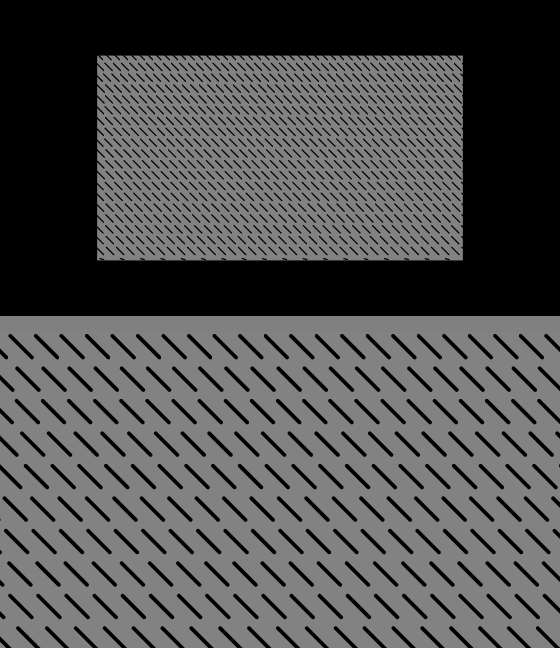
Top: the whole. Bottom: its middle third, enlarged.
Give the GLSL for this pattern, as a Shadertoy shader.

```glsl
// A grey panel on black, hatched with rows of short falling diagonal dashes.
// Rows repeat by floor and fract; each holds a whole number of dashes that
// thins out toward the bottom. The black margin lets the canvas tile.

const vec3 PANEL_GREY = vec3(0.51);
const vec2 PANEL_HALF = vec2(0.5787, 0.3241);  // in canvas heights
const float ROW_PITCH = 0.03426;
const float ROW_SHIFT = 0.453;                 // first row is cut by the top edge
const float LAST_ROW = 19.0;
const float TOP_COUNT = 44.0;
const float BOTTOM_COUNT = 35.0;
const float SLIVER_COUNT = 18.0;
const float DASH_REACH = 0.0114;
const float HALF_STROKE = 0.0020;

float hash(float n) {
    return fract(sin(n * 12.99 + 4.1) * 4375.85);
}

// Signed distance to a box centred on the origin
float boxDistance(vec2 p, vec2 halfSize) {
    vec2 q = abs(p) - halfSize;
    return length(max(q, 0.0)) + min(max(q.x, q.y), 0.0);
}

// Distance to a segment running from -tip to tip
float segmentDistance(vec2 p, vec2 tip) {
    float t = clamp(dot(p, tip) / dot(tip, tip), -1.0, 1.0);
    return length(p - tip * t);
}

float coverage(float dist, float pixel) {
    return clamp(0.5 - dist / pixel, 0.0, 1.0);
}

// Whole number of dashes in a row
float dashCount(float row) {
    float t = pow(row / LAST_ROW, 1.4);
    return floor(mix(TOP_COUNT, BOTTOM_COUNT, t) + 0.5);
}

// Distance to the dashes; q is measured right and down from the panel corner
float dashDistance(vec2 q) {
    float rowPos = q.y / ROW_PITCH + ROW_SHIFT;
    float row = clamp(floor(rowPos), 0.0, LAST_ROW);
    bool sliver = row == LAST_ROW;

    // The cut bottom row keeps only sparse, flattened slivers
    float count = sliver ? SLIVER_COUNT : dashCount(row);
    vec2 tip = sliver ? vec2(0.0055, 0.0014) : vec2(DASH_REACH);
    float lift = sliver ? 0.0085 : 0.0;

    float width = 2.0 * PANEL_HALF.x;
    float phase = 0.2 + 0.25 * hash(row);
    float cellX = fract(q.x * count / width - phase + 0.5) - 0.5;
    float cellY = rowPos - row - 0.5;
    vec2 local = vec2(cellX * width / count, cellY * ROW_PITCH + lift);
    return segmentDistance(local, tip) - HALF_STROKE;
}

void mainImage(out vec4 fragColor, in vec2 fragCoord) {
    float pixel = 1.0 / iResolution.y;
    vec2 p = (fragCoord - 0.5 * iResolution.xy) * pixel;

    // Panel with the dashes cut out of it
    float panel = coverage(boxDistance(p, PANEL_HALF), pixel);
    vec2 fromCorner = vec2(p.x + PANEL_HALF.x, PANEL_HALF.y - p.y);
    float dash = coverage(dashDistance(fromCorner), pixel);

    fragColor = vec4(PANEL_GREY * panel * (1.0 - dash), 1.0);
}
```
